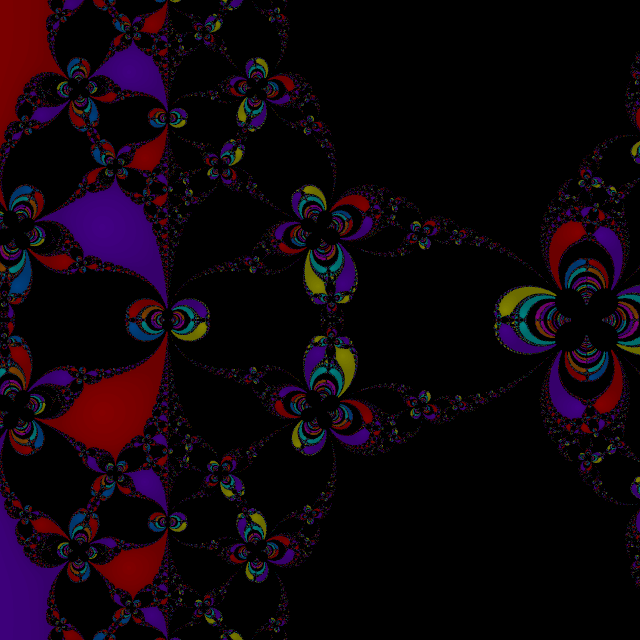
Give the GLSL for this background, as a Shadertoy shader.

```glsl
// Newton fractal of cos(u)^3 + 1 = 0 in the complex plane.
// Each sample follows Newton steps to a root; the column and the half plane
// of that root choose the hue, and quick arrivals are a little brighter.

const float PI = 3.14159265;
const float VIEW_HEIGHT = 2.4;
const float VIEW_CENTER_X = PI * 0.5 - 1.0;
const float TOLERANCE = 0.005;
const float FAR_LIMIT = 100.0;
const int MAX_STEPS = 48;
const int SAMPLES = 2;

// Hues, scaled later by the brightness
const vec3 BLACK   = vec3(0.0);
const vec3 RED     = vec3(1.0, 0.0, 0.0);
const vec3 ORANGE  = vec3(1.0, 0.5, 0.0);
const vec3 YELLOW  = vec3(1.0, 1.0, 0.0);
const vec3 TEAL    = vec3(0.0, 1.0, 1.0);
const vec3 BLUE    = vec3(0.0, 0.5, 1.0);
const vec3 PURPLE  = vec3(0.5, 0.0, 1.0);
const vec3 MAGENTA = vec3(1.0, 0.0, 1.0);

const vec3 UPPER_HUES[8] = vec3[8](PURPLE, TEAL, BLUE, RED, BLACK, YELLOW, TEAL, MAGENTA);
const vec3 LOWER_HUES[8] = vec3[8](MAGENTA, ORANGE, RED, PURPLE, BLACK, PURPLE, TEAL, ORANGE);

// Complex arithmetic
vec2 cMul(vec2 a, vec2 b) {
    return vec2(a.x * b.x - a.y * b.y, a.x * b.y + a.y * b.x);
}

vec2 cDiv(vec2 a, vec2 b) {
    return vec2(dot(a, b), a.y * b.x - a.x * b.y) / max(dot(b, b), 1e-20);
}

// Newton increment: cot(u) / 3 + 1 / (3 cos(u)^2 sin(u))
vec2 newtonStep(vec2 u) {
    float y = clamp(u.y, -8.0, 8.0);   // the increment is constant beyond
    float grow = exp(y);
    float ch = 0.5 * (grow + 1.0 / grow);
    float sh = 0.5 * (grow - 1.0 / grow);
    vec2 c = vec2(cos(u.x) * ch, -sin(u.x) * sh);
    vec2 s = vec2(sin(u.x) * ch, cos(u.x) * sh);
    vec2 poleTerm = cDiv(vec2(1.0, 0.0), cMul(cMul(c, c), s));
    return (cDiv(c, s) + poleTerm) / 3.0;
}

// Real roots stay black; complex ones take the hue of their column
vec3 rootHue(vec2 root) {
    if (abs(root.y) < 0.4) return BLACK;
    int column = (int(floor(root.x / PI)) + 68) & 7;
    return root.y > 0.0 ? UPPER_HUES[column] : LOWER_HUES[column];
}

vec3 newtonColor(vec2 u) {
    for (int i = 0; i < MAX_STEPS; i++) {
        vec2 delta = newtonStep(u);
        u += delta;
        if (!(abs(u.x) < FAR_LIMIT)) return BLACK;
        if (length(delta) < TOLERANCE) {
            float brightness = max(0.55 - 0.014 * float(i), 0.42);
            return rootHue(u) * brightness;
        }
    }
    return BLACK;
}

void mainImage(out vec4 fragColor, in vec2 fragCoord) {
    // Average a small grid of samples inside each pixel
    vec3 color = vec3(0.0);
    for (int j = 0; j < SAMPLES; j++) {
        for (int i = 0; i < SAMPLES; i++) {
            vec2 offset = (vec2(i, j) + 0.5) / float(SAMPLES) - 0.5;
            vec2 p = (fragCoord + offset - 0.5 * iResolution.xy) / iResolution.y;
            color += newtonColor(p * VIEW_HEIGHT + vec2(VIEW_CENTER_X, 0.0));
        }
    }
    fragColor = vec4(color / float(SAMPLES * SAMPLES), 1.0);
}
```
